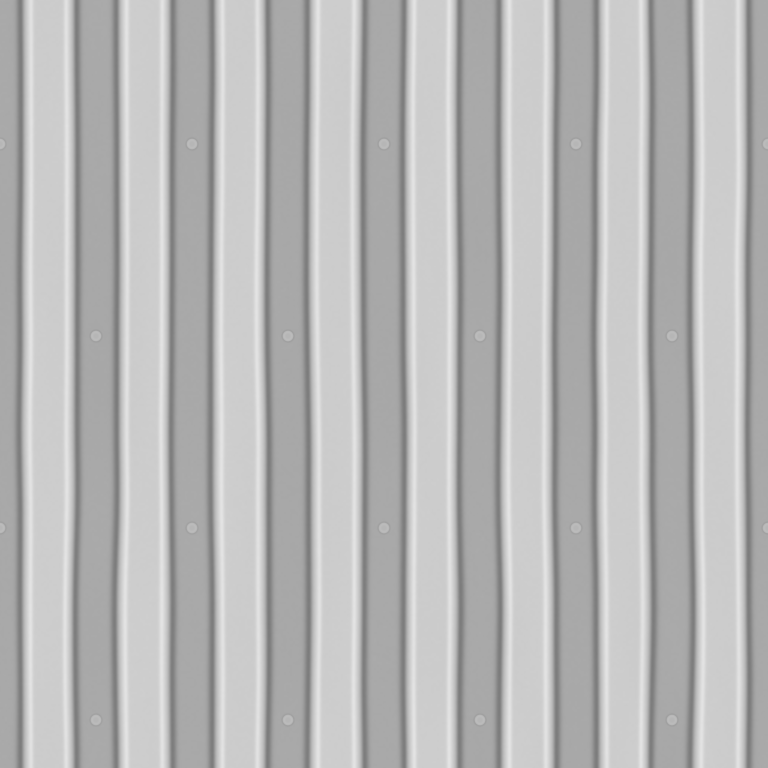
A three.js fragment shader for this texture:

```glsl
// Corrugated grey metal sheet: eight vertical ribs with lit shoulders and
// shaded feet, slightly wavy edges, and staggered rivets in the grooves.
// Each rib is a profile of the distance to its centre; all noise wraps.

varying vec2 vUv;

float hash(vec2 p) {
  return fract(sin(dot(p, vec2(127.1, 311.7))) * 43758.5);
}

// Value noise that repeats after a whole number of cells
float wrapNoise(vec2 uv, vec2 cells, float seed) {
  vec2 p = uv * cells;
  vec2 i = floor(p);
  vec2 f = p - i;
  f = f * f * (3.0 - 2.0 * f);
  vec2 a = mod(i, cells);
  vec2 b = mod(i + 1.0, cells);
  float low = mix(hash(a + seed), hash(vec2(b.x, a.y) + seed), f.x);
  float high = mix(hash(vec2(a.x, b.y) + seed), hash(b + seed), f.x);
  return mix(low, high, f.y);
}

float bump(float x, float width) {
  return exp(-x * x / (width * width));
}

// Grey level across a rib, d = distance to its centre in rib periods
float ribShade(float d) {
  float shade = mix(0.80, 0.66, smoothstep(0.21, 0.29, d));
  float shoulder = 0.085 * bump(d - 0.185, 0.027);
  float foot = 0.17 * bump(d - 0.293, d < 0.293 ? 0.03 : 0.043);
  return shade + shoulder - foot;
}

void main() {
  // Ribs with gently wandering edges
  float wobble = (wrapNoise(vUv, vec2(8.0, 5.0), 3.0) - 0.5) * 0.032
               + (wrapNoise(vUv, vec2(16.0, 9.0), 11.0) - 0.5) * 0.014;
  float d = abs(fract(vUv.x * 8.0 + wobble) - 0.5);
  float grey = ribShade(d);

  // Faint uneven tone and fine grain
  grey += (wrapNoise(vUv, vec2(24.0, 6.0), 5.0) - 0.5) * 0.010;
  grey += (wrapNoise(vUv, vec2(256.0), 7.0) - 0.5) * 0.006;

  // Rivets: every second groove, shifted by one groove on alternate rows
  float row = floor(vUv.y * 4.0);
  float shift = mod(row + 1.0, 2.0);
  float x = (fract((vUv.x * 8.0 - shift) * 0.5 + 0.5) - 0.5) / 4.0;
  float y = (fract(vUv.y * 4.0) - 0.25) / 4.0;
  float r = length(vec2(x, y));
  float head = 1.0 - smoothstep(0.0058, 0.0076, r);
  float rim = bump(r - 0.0047, 0.0012);
  grey -= 0.03 * bump(r - 0.0078, 0.0012);
  grey = mix(grey, 0.715 + 0.02 * rim, head);

  gl_FragColor = vec4(vec3(grey), 1.0);
}
```
